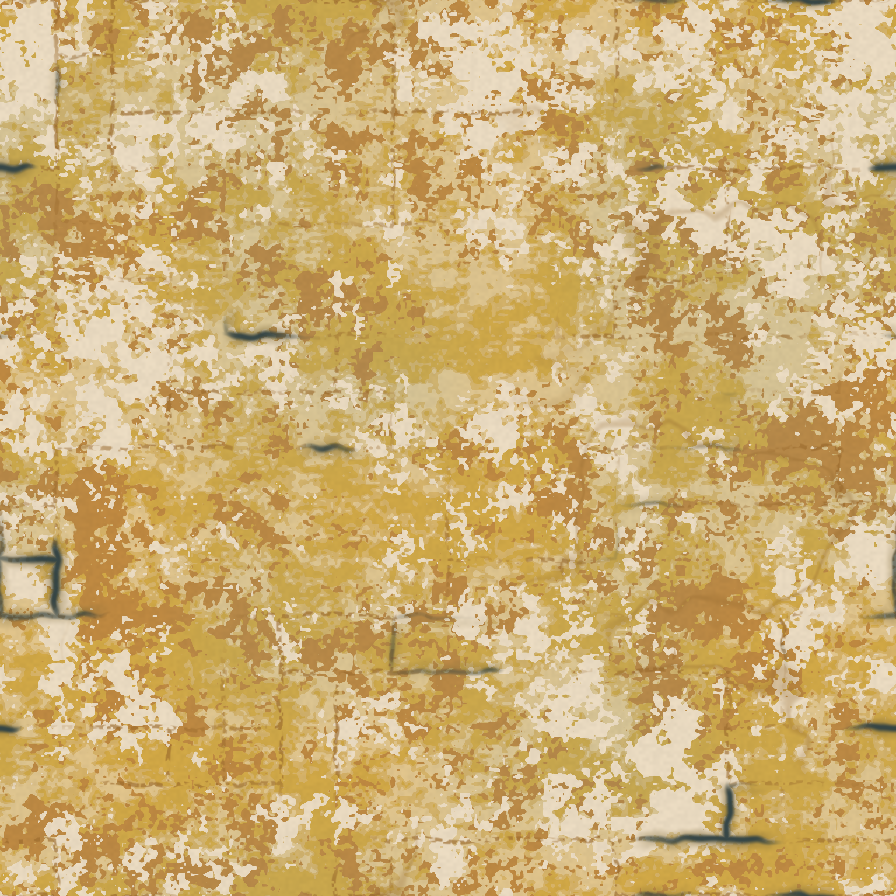
Give the GLSL for this texture, as a WebGL 1 fragment shader.

```glsl
precision highp float;
uniform vec2 u_resolution;

float hash(vec2 c) {
  return fract(sin(dot(c, vec2(127.1, 311.7))) * 43758.55);
}

// Value noise that wraps after one canvas
float noise(vec2 p, float period, float seed) {
  vec2 i = floor(p * period), f = fract(p * period);
  f = f * f * (3.0 - 2.0 * f);
  vec2 a = mod(i, period) + seed * 17.3;
  vec2 b = mod(i + 1.0, period) + seed * 17.3;
  return mix(mix(hash(a), hash(vec2(b.x, a.y)), f.x),
             mix(hash(vec2(a.x, b.y)), hash(b), f.x), f.y);
}

// Rough fractal sum, centred on zero with a spread of about one
float grain(vec2 p, float seed) {
  float sum = 0.0, weight = 2.05, period = 8.0;
  for (int i = 0; i < 6; i++) {
    sum += weight * (noise(p, period, seed + float(i)) - 0.5);
    weight *= 0.97;
    period *= 2.0;
  }
  return sum;
}

// Overlapping blocks on a 16 by 16 grid: x = distance to joint, y = block id
vec2 masonry(vec2 g) {
  vec2 stone = vec2(1.0, 0.0);
  for (int i = 1; i <= 42; i++) {
    float k = float(i);
    vec2 corner = floor(16.0 * vec2(hash(vec2(k, 1.0)), hash(vec2(k, 2.0))));
    vec2 size = floor(vec2(3.0, 2.0) + vec2(5.0, 3.0) * vec2(hash(vec2(k, 3.0)), hash(vec2(k, 4.0))));
    vec2 q = abs(mod(g - corner - 0.5 * size + 8.0, 16.0) - 8.0) - 0.5 * size;
    float d = max(q.x, q.y);
    float outside = length(max(q, 0.0));
    stone = d < 0.0 ? vec2(-d, k) : vec2(min(stone.x, outside), stone.y);
  }
  return stone;
}

void main() {
  vec2 p = gl_FragCoord.xy / u_resolution;
  vec3 cream = vec3(0.91, 0.85, 0.75);
  vec3 sand = vec3(0.85, 0.76, 0.56);
  vec3 straw = vec3(0.81, 0.69, 0.42);
  vec3 gold = vec3(0.79, 0.65, 0.29);
  vec3 ochre = vec3(0.72, 0.53, 0.27);

  // Stones with slightly uneven edges
  vec2 wobble = vec2(noise(p, 64.0, 31.0), noise(p, 64.0, 32.0)) - 0.5;
  vec2 stone = masonry(p * 16.0 + 0.1 * wobble);
  float joint = stone.x;
  vec3 tone = vec3(hash(vec2(stone.y, 5.0)), hash(vec2(stone.y, 6.0)), hash(vec2(stone.y, 7.0))) - 0.5;

  // Speckled mottling of the stone body
  float pale = grain(p, 1.0) + 0.65 * tone.x + 0.45 * (noise(p, 5.0, 41.0) - 0.5);
  float body = grain(p, 10.0) + 0.2 * pale + 0.85 * tone.y;
  float rust = grain(p, 20.0) + 0.65 * tone.z;
  vec3 color = mix(gold, straw, smoothstep(-0.68, -0.5, body));
  color = mix(color, sand, smoothstep(0.12, 0.3, body));

  // Crisp rust specks, slight warm and olive drift, then flaking cream
  color = mix(color, ochre, smoothstep(0.58, 0.74, rust));
  color += (noise(p, 7.0, 43.0) - 0.5) * vec3(0.05, 0.0, -0.05);
  color = mix(color, cream, smoothstep(0.72, 0.83, pale));
  color *= 0.98 + 0.04 * noise(p, 256.0, 44.0);

  // Faint brown veins
  float vein = 1.0 - smoothstep(0.0, 0.025, abs(noise(p, 7.0, 51.0) + 0.12 * noise(p, 40.0, 52.0) - 0.56));
  vein *= smoothstep(0.65, 0.9, noise(p, 5.0, 53.0));
  color = mix(color, vec3(0.58, 0.41, 0.18), 0.3 * vein);

  // Thin dotted joints that fade in and out
  float seam = 1.0 - smoothstep(0.02, 0.06, joint);
  seam *= smoothstep(0.4, 0.65, noise(p, 256.0, 54.0)) * smoothstep(0.2, 0.7, noise(p, 13.0, 55.0));
  color = mix(color, vec3(0.6, 0.41, 0.17), 0.65 * seam);

  // Tapered dark gaps with a stained rim
  float open = smoothstep(0.74, 0.9, noise(p, 11.0, 61.0));
  float rim = open * (1.0 - smoothstep(0.03, 0.24, joint));
  float gap = open * (1.0 - smoothstep(0.01, 0.05 + 0.06 * open, joint));
  color = mix(color, vec3(0.5, 0.42, 0.22), 0.5 * rim);
  color = mix(color, vec3(0.19, 0.26, 0.27), 0.95 * gap);

  gl_FragColor = vec4(color, 1.0);
}
```
